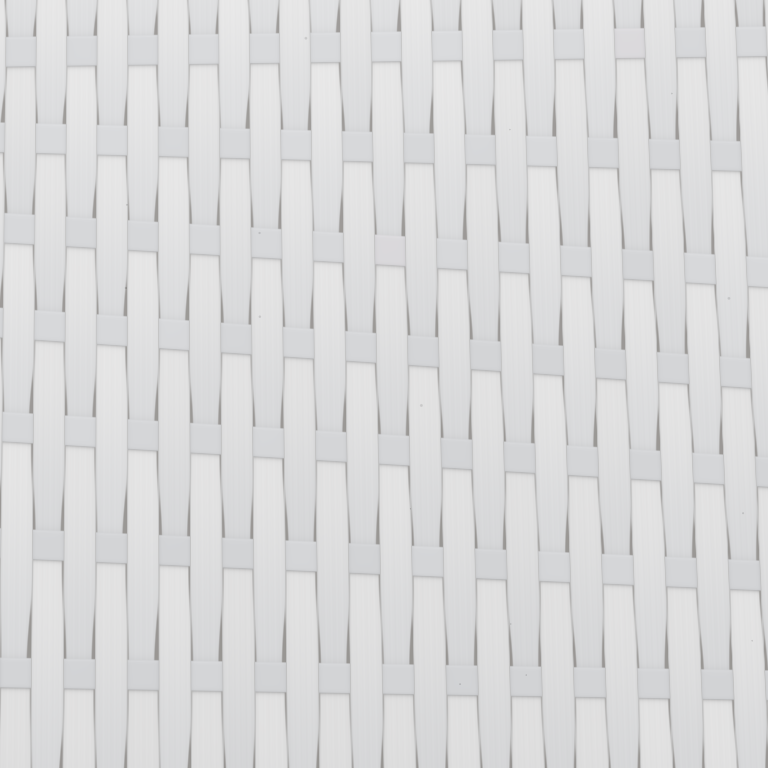
This texture is drawn by a Shadertoy shader. Its source:

```glsl
#define BAND_HALF 0.0195
#define SOFTNESS 0.0013
#define TAPER_TOP 0.042
#define TAPER_BOTTOM 0.098
#define SEAM 0.004
#define STRIP_BRIGHT vec3(0.893, 0.892, 0.892)
#define STRIP_DIM vec3(0.852, 0.855, 0.861)
#define BAND_COLOR vec3(0.838, 0.842, 0.850)
#define SEAM_COLOR vec3(0.775, 0.775, 0.775)
#define SHADOW_COLOR vec3(0.61, 0.60, 0.59)
#define FIBRE 0.003
#define PI 3.14159265

float hash(vec2 p) {
    return fract(sin(dot(p, vec2(12.99, 78.23))) * 4375.85);
}

// Height of a horizontal band, measured from the top edge
float bandCentre(float row, float x) {
    float left = 0.0677 + row * (0.1003 + 0.00573 * row) + 0.006 * sin(PI * row / 3.0);
    float tilt = -0.0156 + 0.0742 * sin(PI * row / 7.0);
    tilt += 0.016 * exp(-0.5 * (row - 2.1) * (row - 2.1));
    return left + tilt * x;
}

// Sparse dust specks, one candidate per cell
float specks(vec2 p) {
    vec2 cell = floor(p * 14.0);
    vec2 centre = 0.2 + 0.6 * vec2(hash(cell), hash(cell + 7.3));
    float radius = 0.010 + 0.010 * hash(cell + 3.1);
    float dist = length(fract(p * 14.0) - centre);
    return step(0.93, hash(cell + 5.7)) * (1.0 - smoothstep(radius * 0.5, radius * 2.0, dist));
}

void mainImage(out vec4 fragColor, in vec2 fragCoord) {
    vec2 p = fragCoord / iResolution.xy;
    p.y = 1.0 - p.y;

    // Vertical strips fan out slightly towards the bottom
    float pitch = 0.0395 + 0.0023 * p.y;
    float across = (p.x - 0.0081 + 0.0098 * p.y) / pitch;
    float column = floor(across);
    float u = across - column;
    float side = min(u, 1.0 - u);

    // Bands that pass in front of this strip, above and below the point
    float above = -9.0, below = 9.0, rowAbove = 0.0, rowBelow = 0.0;
    for (int i = -3; i < 11; i++) {
        float row = float(i);
        if (mod(column + row, 2.0) > 0.5) continue;
        float centre = bandCentre(row, p.x);
        if (centre <= p.y && centre > above) { above = centre; rowAbove = row; }
        if (centre > p.y && centre < below) { below = centre; rowBelow = row; }
    }
    float t = (p.y - above) / (below - above);
    float fromTop = p.y - above - BAND_HALF;
    float toBottom = below - p.y - BAND_HALF;
    float bandRow = fromTop < toBottom ? rowAbove : rowBelow;

    // Strip outline: full width over the hidden band, tapered at both ends
    float soft = max(SOFTNESS, 0.7 / iResolution.y);
    float edge = soft / pitch;
    float vary = hash(vec2(column, rowAbove));
    float lean = 1.0 + (0.25 + 0.6 * (vary - 0.5)) * sign(u - 0.5);
    float gap = SEAM + lean * (TAPER_TOP * (1.0 - smoothstep(0.08, 0.36, t))
                             + TAPER_BOTTOM * smoothstep(0.6, 0.96, t));
    float strip = smoothstep(gap - edge, gap + edge, side);

    // Strip shading, with fine lengthwise fibres
    float phase = 6.28 * hash(vec2(column, 2.0));
    float fibres = sin(u * 37.0 + phase) + 0.7 * sin(u * 71.0 - phase)
                 + 0.5 * sin(u * 17.0 + 2.0 * phase);
    vec3 stripColor = mix(STRIP_BRIGHT, STRIP_DIM, smoothstep(0.12, 0.95, t));
    stripColor += FIBRE * fibres + 0.012 * (vary - 0.5);
    stripColor -= 0.03 * exp(-max(side - gap, 0.0) * 22.0);
    stripColor -= 0.19 * exp(-max(fromTop, 0.0) / 0.002);
    stripColor -= 0.03 * exp(-max(toBottom, 0.0) / 0.005);

    // Wedges between strips, darker where they open wider
    vec3 gapColor = mix(SEAM_COLOR, SHADOW_COLOR, smoothstep(0.01, 0.08, gap));
    vec3 color = mix(gapColor, stripColor, strip);

    // Band segment, shaded by the strips crossing beside it
    float bandEdge = min(fromTop, toBottom);
    float band = 1.0 - smoothstep(-soft, soft, bandEdge);
    float tint = hash(vec2(column, bandRow + 40.0));
    vec3 bandColor = BAND_COLOR + 0.014 * (tint - 0.5);
    bandColor += vec3(0.006, -0.003, 0.0) * step(0.95, tint);
    bandColor -= 0.06 * exp(-side * 24.0);
    bandColor += 0.015 * exp(-abs(toBottom + 0.002) / 0.0015);
    bandColor -= 0.05 * exp(-abs(fromTop) / 0.0015);
    color = mix(color, bandColor, band);

    // Shared seam tone keeps neighbouring columns continuous
    color = mix(SEAM_COLOR, color, smoothstep(0.0, 0.8 * edge, side));

    // Broad light falloff and dust
    color += 0.026 * (0.45 - p.y) + 0.003 * sin(p.x * 5.0 + p.y * 3.0);
    color -= 0.10 * specks(p);
    fragColor = vec4(clamp(color, 0.0, 1.0), 1.0);
}
```
